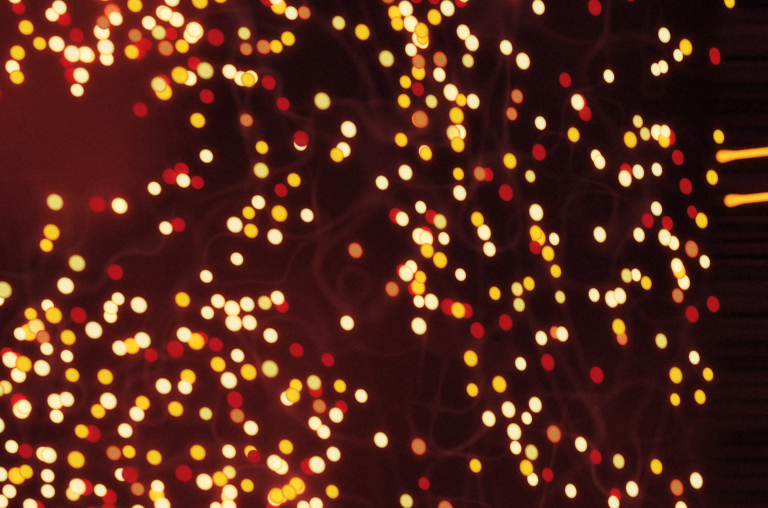
Write a Shadertoy shader that draws this background.

```glsl
// Out-of-focus festive lights scattered over dark, tangled branches.
#define CELL 0.05
#define RADIUS 0.0152
#define LAYERS 3
#define DENSITY 1.0
#define HALO 0.30
#define GRAIN 0.022
#define DARK vec3(0.105, 0.035, 0.045)
#define WARM vec3(0.335, 0.085, 0.085)
#define TWIG vec3(0.20, 0.075, 0.07)
#define CREAM vec3(0.99, 0.96, 0.79)
#define GOLD vec3(0.97, 0.83, 0.15)
#define RED vec3(0.70, 0.08, 0.11)

vec3 hash3(vec2 p) {
    vec3 q = fract(vec3(p.xyx) * vec3(0.1031, 0.1030, 0.0973));
    q += dot(q, q.yxz + 33.33);
    return fract((q.xxy + q.yzz) * q.zyx);
}

float noise(vec2 p) {
    vec2 i = floor(p), f = fract(p);
    f = f * f * (3.0 - 2.0 * f);
    vec2 e = vec2(0.0, 1.0);
    return mix(mix(hash3(i).x, hash3(i + e.yx).x, f.x),
               mix(hash3(i + e.xy).x, hash3(i + e.yy).x, f.x), f.y);
}

// Soft-edged rectangle, 1 inside.
float zone(vec2 p, vec2 lo, vec2 hi, float soft) {
    vec2 s = smoothstep(lo - soft, lo + soft, p) * (1.0 - smoothstep(hi - soft, hi + soft, p));
    return s.x * s.y;
}

// Chance that a cell holds a light; noise stretched upright suggests hanging strings.
float lightChance(vec2 p) {
    float d = 0.19;
    d = mix(d, 0.38, zone(p, vec2(-1.0, -1.0), vec2(0.67, 0.43), 0.04));
    d = mix(d, 0.30, zone(p, vec2(0.32, 0.42), vec2(0.59, 0.86), 0.03));
    d = mix(d, 0.16, zone(p, vec2(-1.0, 0.45), vec2(0.30, 0.68), 0.03));
    d = mix(d, 0.01, zone(p, vec2(-1.0, 0.69), vec2(0.38, 0.81), 0.02));
    d = mix(d, 0.62, zone(p, vec2(-1.0, 0.85), vec2(0.40, 2.0), 0.02));
    d = mix(d, 0.07, zone(p, vec2(0.62, 0.38), vec2(0.76, 2.0), 0.03));
    d = mix(d, 0.10, zone(p, vec2(0.69, -1.0), vec2(0.97, 0.36), 0.03));
    d = mix(d, 0.55, zone(p, vec2(0.80, 0.40), vec2(0.93, 2.0), 0.02));
    d *= 1.0 - smoothstep(1.38, 1.46, p.x);
    return DENSITY * d * (0.45 + 1.1 * noise(p * vec2(11.0, 4.0) + 7.0));
}

// Warm haze, fine twigs and long stems.
vec3 background(vec2 p) {
    float haze = 0.95 * zone(p, vec2(-1.0, 0.52), vec2(0.43 - 0.3 * (1.0 - p.y), 2.0), 0.13);
    haze = max(haze, 0.75 * exp(-6.0 * dot(p - vec2(0.45, 0.22), p - vec2(0.45, 0.22))));
    haze = max(haze, 0.25 * zone(p, vec2(0.6, -1.0), vec2(1.4, 0.35), 0.2));
    haze *= 0.72 + 0.5 * noise(p * 5.0);
    vec3 col = mix(DARK, WARM, haze);
    col *= 1.0 - 0.5 * smoothstep(1.15, 1.45, p.x) * smoothstep(0.1, 0.7, p.y);

    float twigs = 0.0;
    for (int i = 0; i < 4; i++) {
        float a = 0.6 + 1.3 * float(i);
        vec2 q = mat2(cos(a), -sin(a), sin(a), cos(a)) * p * vec2(6.0 + 2.0 * float(i));
        float ridge = abs(noise(q + 19.0 * float(i)) - 0.5);
        twigs += (1.0 - smoothstep(0.0, 0.09, ridge)) * noise(q * 0.7 + 40.0);
    }
    for (int i = 0; i < 9; i++) {
        vec3 h = hash3(vec2(float(i) + 3.0, 51.0));
        float y = p.y - h.z;
        float x = 0.5 + h.x + (h.y - 0.5) * y + (h.z - 0.5) * y * y;
        twigs += 0.6 * (1.0 - smoothstep(0.003, 0.012, abs(p.x - x))) * noise(p * 4.0 + 9.0 * h.xy);
    }
    float open = zone(p, vec2(-1.0, 0.62), vec2(0.36, 2.0), 0.1);
    return col + TWIG * twigs * 0.42 * (1.0 - open) * (1.0 - 0.6 * smoothstep(1.2, 1.45, p.x));
}

// One blurred disc: bright core, tinted rim and a faint glow.
vec3 addLight(vec3 col, vec2 d, vec3 look, float redShare) {
    float r = RADIUS * mix(0.82, 1.12, look.x);
    float e = length(d) / r;
    float kind = look.y;
    vec3 core = CREAM, rim = vec3(0.93, 0.82, 0.40);
    if (kind > 0.46) { core = GOLD; rim = vec3(0.90, 0.60, 0.11); }
    if (kind > 0.80) { core = vec3(0.93, 0.87, 0.48); rim = vec3(0.78, 0.62, 0.20); }
    if (kind > 0.91) { core = vec3(0.80, 0.50, 0.24); rim = vec3(0.86, 0.28, 0.14); }
    float glow = HALO;
    if (look.z < redShare) { core = RED; rim = RED * 0.9; glow *= 0.35; }
    col += vec3(0.75, 0.17, 0.08) * glow * exp(-2.2 * max(e - 0.9, 0.0));
    vec3 disc = mix(core, rim, smoothstep(0.55, 1.0, e));
    return mix(col, disc, 0.96 * (1.0 - smoothstep(0.84, 1.14, e)));
}

// Horizontal smears along the right border.
vec3 addStreaks(vec3 col, vec2 p) {
    float side = smoothstep(1.36, 1.46, p.x);
    col = mix(col, DARK * (0.3 + 1.1 * noise(vec2(p.x * 2.0, p.y * 95.0))), 0.8 * side);
    for (int i = 0; i < 2; i++) {
        vec2 q = p - vec2(1.422 + 0.016 * float(i), 0.692 - 0.087 * float(i));
        float along = max(q.x, 0.0);
        float d = length(vec2(min(q.x, 0.0), q.y - 0.11 * along));
        float w = mix(0.013, 0.009, smoothstep(0.0, 0.03, along));
        col += vec3(0.55, 0.14, 0.03) * exp(-120.0 * d);
        vec3 fire = mix(vec3(0.98, 0.78, 0.18), vec3(0.90, 0.46, 0.08), smoothstep(0.2, 1.0, d / w));
        col = mix(col, fire, 1.0 - smoothstep(0.75, 1.2, d / w));
    }
    return col;
}

void mainImage(out vec4 fragColor, in vec2 fragCoord) {
    vec2 p = fragCoord / iResolution.y;
    vec3 col = addStreaks(background(p), p);
    float squeeze = mix(1.0, 1.3, smoothstep(0.3, 1.4, p.x));
    for (int layer = 0; layer < LAYERS; layer++) {
        vec2 shift = vec2(0.37, 0.61) * float(layer);
        vec2 cell = floor(p / CELL + shift);
        for (int k = 0; k < 9; k++) {
            vec2 id = cell + vec2(k % 3 - 1, k / 3 - 1);
            vec2 seed = id + 71.0 * float(layer) + 13.0;
            vec3 place = hash3(seed);
            vec2 centre = (id + place.xy - shift) * CELL;
            if (place.z > lightChance(centre)) continue;
            vec2 d = p - centre;
            d.x = (d.x + 0.12 * d.y) * squeeze;
            col = addLight(col, d, hash3(seed + 203.0), layer == 0 ? 0.55 : 0.08);
        }
    }
    col += GRAIN * (noise(p * 330.0) - 0.5);
    fragColor = vec4(clamp(col, 0.0, 1.0), 1.0);
}
```
